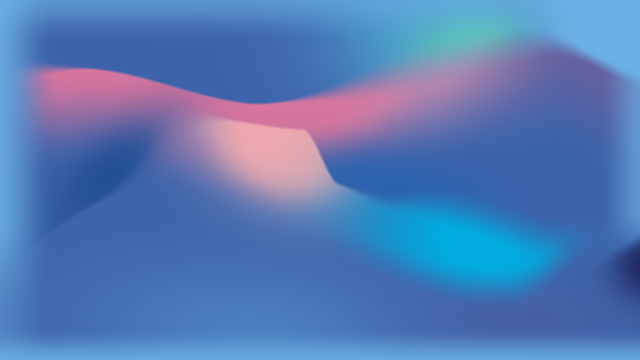
Give the GLSL for this background, as a Shadertoy shader.

```glsl
// Soft mesh-gradient backdrop: a pink ribbon and a folded salmon-to-cyan sheet on blue.
// Height curves made of smoothsteps cut the folds; elliptical glows tint each side,
// and edges vary from crisp to blurred along their length.

// Elliptical falloff, 1 at the centre, tilted by an angle.
float glow(vec2 p, vec2 centre, vec2 radii, float tilt) {
    vec2 d = p - centre;
    float c = cos(tilt), s = sin(tilt);
    d = vec2(c * d.x + s * d.y, c * d.y - s * d.x) / radii;
    return exp(-dot(d, d));
}

// Upper rim of the pink ribbon.
float ribbonRim(float x) {
    return 0.81 - 0.1 * smoothstep(0.22, 0.74, x)
        + 0.172 * smoothstep(0.68, 1.56, x)
        - 0.11 * smoothstep(1.5, 1.82, x);
}

// Upper rim of the folded sheet, with its steep drop in the middle.
float sheetRim(float x) {
    return 0.68 - 0.04 * smoothstep(0.5, 0.86, x)
        - 0.14 * smoothstep(0.84, 0.94, x)
        - 0.065 * smoothstep(0.88, 1.1, x)
        - 0.11 * smoothstep(1.15, 1.6, x);
}

void mainImage(out vec4 fragColor, in vec2 fragCoord) {
    vec2 p = fragCoord / iResolution.xy * vec2(16.0 / 9.0, 1.0);
    vec3 blue = vec3(0.24, 0.39, 0.67);
    vec3 paleBlue = vec3(0.42, 0.69, 0.90);

    // Area above the ribbon: blue, teal glow and pale right corner.
    vec3 sky = mix(blue, vec3(0.29, 0.58, 0.81), 0.95 * glow(p, vec2(1.14, 0.94), vec2(0.27, 0.24), 0.0));
    sky = mix(sky, vec3(0.34, 0.77, 0.74), glow(p, vec2(1.32, 0.885), vec2(0.22, 0.13), 0.25));
    sky = mix(sky, paleBlue, smoothstep(1.38, 1.6, p.x));
    sky = mix(sky, paleBlue, 0.65 * smoothstep(0.88, 1.01, p.y));

    // Area below: lighter floor and violet shade.
    vec3 body = mix(blue, vec3(0.31, 0.53, 0.78), 0.8 * glow(p, vec2(0.72, 0.06), vec2(0.48, 0.2), -0.1));
    body = mix(body, vec3(0.29, 0.37, 0.65), 0.7 * glow(p, vec2(1.45, 0.12), vec2(0.35, 0.1), 0.0));

    // Ribbon colour fades downward from its rim.
    float depth = ribbonRim(p.x) - p.y;
    float middle = smoothstep(0.5, 0.9, p.x) * (1.0 - smoothstep(0.95, 1.25, p.x));
    vec3 pink = mix(vec3(0.84, 0.46, 0.62), vec3(0.75, 0.54, 0.69), smoothstep(0.9, 1.25, p.x));
    pink = mix(pink, vec3(0.39, 0.38, 0.62), smoothstep(1.2, 1.6, p.x));
    float ribbon = 1.0 - smoothstep(mix(0.0, 0.07, middle), mix(0.29, 0.24, middle), depth);
    body = mix(body, pink, ribbon * smoothstep(-0.02, 0.17, p.x));

    // Dark hollow on the left, cut by a rising diagonal fold.
    float foldLine = 0.235 + 0.95 * p.x - 0.75 * p.x * p.x;
    float aboveFold = smoothstep(-0.01, 0.012 + 0.15 * smoothstep(0.28, 0.5, p.x), p.y - foldLine);
    body = mix(body, vec3(0.12, 0.30, 0.58), 0.9 * aboveFold * glow(p, vec2(0.31, 0.52), vec2(0.23, 0.095), 0.75));

    // Blue valley to the right of the sheet's drop.
    body = mix(body, vec3(0.16, 0.39, 0.69), 0.85 * glow(p, vec2(1.1, 0.48), vec2(0.3, 0.085), -0.12));

    // Folded sheet: slope-corrected distance keeps the steep edge smooth.
    float slope = (sheetRim(p.x + 0.002) - sheetRim(p.x - 0.002)) / 0.004;
    float sheetDist = (sheetRim(p.x) - p.y) / sqrt(1.0 + slope * slope);
    float blur = 0.006 + 0.07 * smoothstep(0.92, 1.35, p.x) + 0.08 * (1.0 - smoothstep(0.4, 0.66, p.x));
    float sheet = smoothstep(-blur, blur, sheetDist);
    float warmth = glow(p, vec2(0.78, 0.61), vec2(0.29, 0.2), -0.45);
    vec3 warm = mix(vec3(0.58, 0.53, 0.70), vec3(0.95, 0.66, 0.68), smoothstep(0.25, 0.95, warmth));
    body = mix(body, warm, sheet * smoothstep(0.0, 0.75, warmth));

    // Cyan pool at the sheet's right end with a soft lower boundary.
    float poolFloor = 0.32 - 0.16 * smoothstep(0.8, 1.35, p.x) + 0.16 * smoothstep(1.42, 1.68, p.x);
    float pool = smoothstep(-0.03, 0.1, p.y - poolFloor) * sheet;
    pool *= glow(p, vec2(1.34, 0.33), vec2(0.36, 0.22), -0.15);
    body = mix(body, vec3(0.0, 0.67, 0.87), min(1.0, 1.1 * pool));

    // Join both areas; the ribbon rim is crisp on the left, hazy on the right.
    float haze = 0.005 + 0.025 * (1.0 - smoothstep(0.06, 0.25, p.x));
    haze += 0.075 * smoothstep(0.76, 1.2, p.x) * (1.0 - 0.75 * smoothstep(1.35, 1.65, p.x));
    vec3 color = mix(sky, body, smoothstep(-haze, haze, depth));

    // Pale light along the borders.
    float left = (1.0 - smoothstep(-0.02, 0.15, p.x)) * mix(0.4, 0.9, smoothstep(0.12, 0.4, p.y));
    float right = smoothstep(1.66, 1.8, p.x) * smoothstep(0.28, 0.42, p.y);
    float bottom = 1.0 - smoothstep(-0.01, 0.09, p.y);
    color = mix(color, paleBlue, left);
    color = mix(color, paleBlue, 0.75 * right);

    // Navy fold at the right border.
    float navy = glow(p, vec2(1.8, 0.26), vec2(0.1, 0.095), -0.5);
    navy *= 1.0 - smoothstep(0.31, 0.36, p.y + 0.6 * (1.78 - p.x));
    color = mix(color, vec3(0.12, 0.15, 0.37), navy);
    color = mix(color, paleBlue, 0.9 * bottom);

    fragColor = vec4(color, 1.0);
}
```
